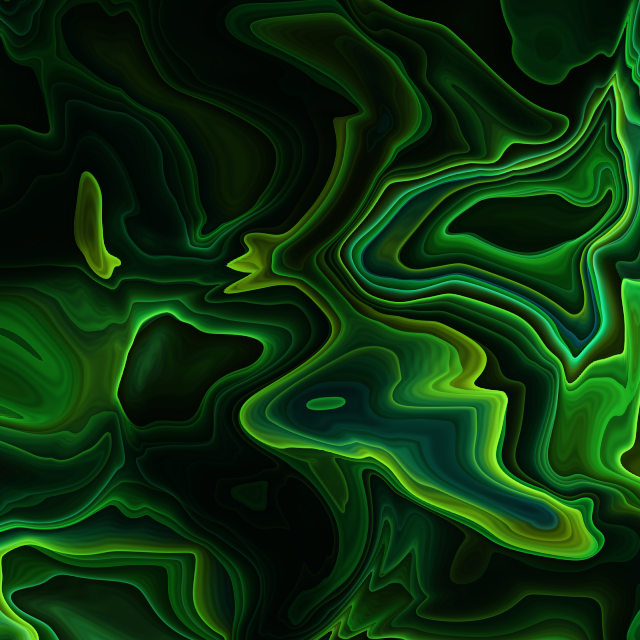
Give the GLSL for this background, as a WebGL 2 fragment shader.

```glsl
#version 300 es
precision highp float;
precision highp int;
// Glowing green marbled ribbons folding over a near-black ground.

#define SCALE 3.5        // noise cells across the canvas
#define WARP 1.2         // strength of the first fold
#define BANDS 5.0        // ribbons per unit of field height
#define FALLOFF 2.6      // fade across a ribbon
#define RIM_WIDTH 0.0035 // glowing edge, in canvas units
#define RIM_GAIN 0.95
#define GAIN 2.5
#define CONTRAST 1.35
#define STRIAE 0.16      // contrast of the fine inner lines

uniform vec2 u_resolution;
out vec4 fragColor;

const vec3 GROUND = vec3(0.003, 0.018, 0.008);
const vec3 GREEN  = vec3(0.09, 0.66, 0.10);
const vec3 FOREST = vec3(0.03, 0.42, 0.10);
const vec3 OLIVE  = vec3(0.32, 0.46, 0.02);
const vec3 TEAL   = vec3(0.06, 0.56, 0.44);
const vec3 BLUE   = vec3(0.06, 0.38, 0.56);
const vec3 LIME   = vec3(0.42, 0.92, 0.10);
const vec3 CYAN   = vec3(0.14, 0.74, 0.70);

// Integer hash of a lattice cell, 0 to 1 per component
vec2 hash2(vec2 cell) {
  uvec2 v = uvec2(ivec2(cell)) * 1664525u + 1013904223u;
  for (int i = 0; i < 2; i++) {
    v.x += v.y * 1664525u;
    v.y += v.x * 1664525u;
    v ^= v >> 16u;
  }
  return vec2(v & 0xffffu) / 65535.0;
}

float corner(vec2 cell, vec2 offset, vec2 f) {
  return dot(hash2(cell + offset) * 2.0 - 1.0, f - offset);
}

// Gradient noise, centred on zero
float noise(vec2 p) {
  vec2 c = floor(p), f = p - c;
  vec2 u = f * f * f * (f * (f * 6.0 - 15.0) + 10.0);
  float low = mix(corner(c, vec2(0, 0), f), corner(c, vec2(1, 0), f), u.x);
  float high = mix(corner(c, vec2(0, 1), f), corner(c, vec2(1, 1), f), u.x);
  return mix(low, high, u.y);
}

// Successive folds; the creased component makes pointed cusps
vec2 warp(vec2 p) {
  float amount = WARP, freq = 0.85;
  for (int i = 0; i < 3; i++) {
    vec2 q = p * freq + float(i) * 13.7;
    float sway = noise(q + 5.2);
    float crease = noise(q + 41.3);
    crease = mix(crease, sqrt(crease * crease + 0.0004), 0.6);
    p += amount * vec2(sway, crease);
    amount *= 0.55;
    freq *= 1.7;
  }
  return p;
}

vec3 ribbonTint(float h) {
  vec3 c = mix(GREEN, FOREST, smoothstep(0.30, 0.38, h));
  c = mix(c, OLIVE, smoothstep(0.50, 0.55, h));
  c = mix(c, TEAL, smoothstep(0.66, 0.72, h));
  return mix(c, BLUE, smoothstep(0.84, 0.90, h));
}

// One ribbon: x runs 0 to 1 across it, d is the distance to its bright edge
vec3 ribbon(float id, float x, float d, float seed, float drift) {
  vec2 h = hash2(vec2(id, seed));
  vec2 k = hash2(vec2(id, seed + 7.0));
  float power = 0.12 + h.y;
  vec3 tint = ribbonTint(fract(h.x + 0.25 * drift + 0.18 * x));
  vec3 rimTint = mix(mix(LIME, GREEN, step(0.4, k.x)), CYAN, step(0.75, k.x));
  float rim = exp(-d / RIM_WIDTH - 3.0 * x) * smoothstep(-0.3, 0.25, drift);
  float body = exp(-FALLOFF * (0.6 + k.y) * x);
  return power * (tint * body + RIM_GAIN * rimTint * rim);
}

// A stack of ribbons with a smoothed sharp side
vec3 ribbons(float t, float seed, float drift) {
  float slope = length(vec2(dFdx(t), dFdy(t))) + 1e-5;
  float id = floor(t), x = t - id;
  float edge = clamp(1.3 * slope, 0.001, 1.0);
  float d = x / (slope * u_resolution.y);
  vec3 here = ribbon(id, x, d, seed, drift);
  vec3 next = ribbon(id + 1.0, 0.0, 0.0, seed, drift);
  float fine = STRIAE * (1.0 - smoothstep(0.01, 0.035, slope));
  here *= 1.0 + fine * sin(70.0 * x + 5.0 * drift);
  return mix(here, next, smoothstep(1.0 - edge, 1.0, x));
}

void main() {
  vec2 uv = gl_FragCoord.xy / u_resolution.y;
  vec2 p = warp(uv * SCALE + vec2(3.1, 8.4));

  // Related height fields give nested, overlapping ribbons
  float broad = noise(p * 0.85 + 2.3) * BANDS;
  float thin = broad * 1.4 + 2.2 * noise(p * 0.6 + 31.0) + 0.37;
  float strands = broad * 0.7 + thin * 1.5;
  float drift = 1.6 * noise(p * 0.7 + 57.0);
  float shade = mix(0.18, 1.3, smoothstep(-0.28, 0.28, noise(p * 0.55 + 83.0)));

  vec3 light = ribbons(broad, 11.0, drift) + 0.6 * ribbons(thin, 29.0, -drift);
  light += 0.3 * ribbons(strands, 47.0, drift);
  vec3 glow = 1.0 - exp(-GAIN * shade * light);
  fragColor = vec4(clamp(GROUND + pow(glow, vec3(CONTRAST)), 0.0, 1.0), 1.0);
}
```
